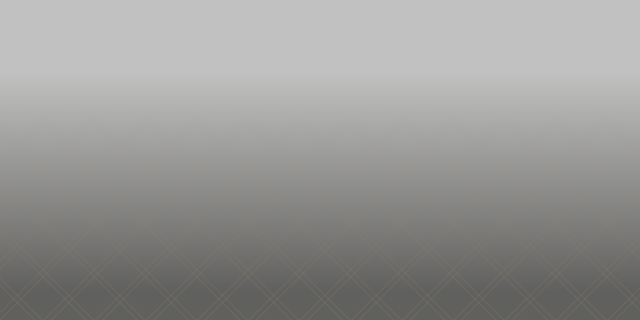
Write a Shadertoy shader that draws this background.

```glsl
// A grey backdrop: a flat light top, a linear fall to dark grey, and a faint
// tan lattice of paired diagonal lines that strengthens toward the bottom.
// Lengths are in canvas heights; the lines are a repeated 1D distance.

const vec3 LIGHT_GREY = vec3(0.757, 0.757, 0.757);
const vec3 DARK_GREY  = vec3(0.378, 0.376, 0.374);
const vec3 TAN        = vec3(0.64, 0.53, 0.36);

const float PERIOD     = 0.1602;  // spacing of line pairs along x
const float PAIR_GAP   = 0.0115;  // half the gap inside a pair, along x
const float LINE_WIDTH = 0.0055;  // width of one line, along x

// Linear ramp from 0 at a to 1 at b, clamped
float ramp(float a, float b, float x) {
    return clamp((x - a) / (b - a), 0.0, 1.0);
}

// Coverage of repeated line pairs along a diagonal coordinate
float linePairs(float coord, float phase, float blur) {
    float fromCentre = abs(fract(coord / PERIOD - phase + 0.5) - 0.5) * PERIOD;
    float edge = abs(fromCentre - PAIR_GAP) - 0.5 * LINE_WIDTH;
    return 1.0 - smoothstep(-blur, blur, edge);
}

// Grey gradient with a slight warm tint in its middle
vec3 backdrop(float y) {
    float t = ramp(0.09, 0.778, y);
    vec3 tint = vec3(0.0, 0.0, -0.024) * t * (1.0 - t);
    return mix(DARK_GREY, LIGHT_GREY, t) + tint;
}

void mainImage(out vec4 fragColor, in vec2 fragCoord) {
    vec2 p = fragCoord / iResolution.y;
    float blur = 0.8 / iResolution.y;

    vec3 color = backdrop(p.y);

    // Two crossing sets of diagonals, fading out with height
    float fade = 0.19 * (1.0 - ramp(0.0, 0.68, p.y));
    float rising  = linePairs(p.x - p.y, 0.93, blur);
    float falling = linePairs(p.x + p.y, 0.75, blur);
    color = mix(color, TAN, fade * rising);
    color = mix(color, TAN, fade * falling);

    fragColor = vec4(color, 1.0);
}
```
